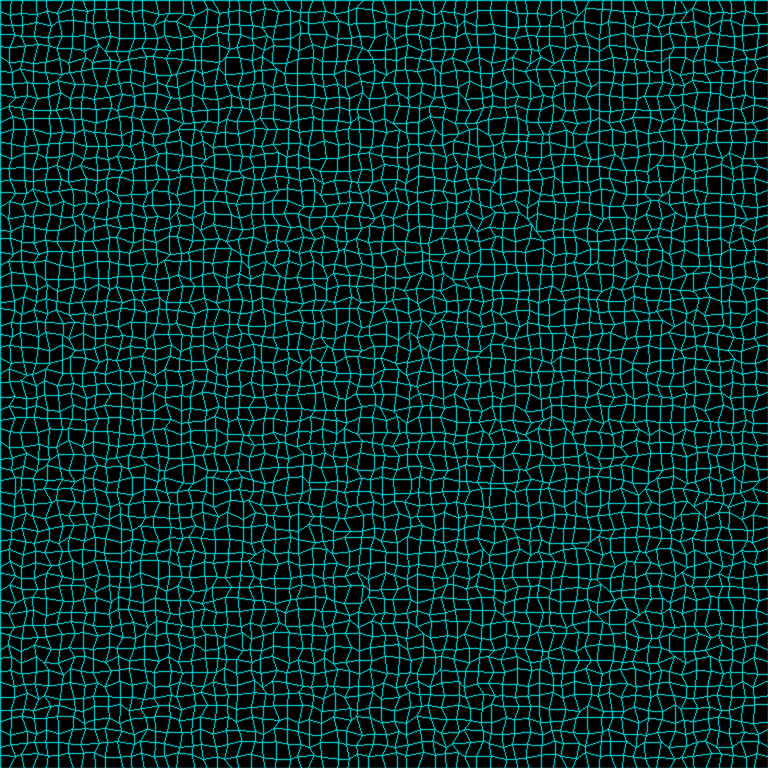
Give the GLSL for this pattern, as a WebGL 2 fragment shader.

```glsl
#version 300 es
precision highp float;
// Draws a fine square net of thin cyan threads with randomly shifted knots on black.

uniform vec2 u_resolution;
out vec4 fragColor;

const float CELLS = 64.0;        // net cells across the canvas
const float THREAD = 1.0 / 768.0; // thread width, also the size of its stair steps

vec2 hash2(vec2 p) {
    vec3 q = fract(vec3(p.xyx) * vec3(0.1031, 0.1030, 0.0973));
    q += dot(q, q.yzx + 33.33);
    return fract((q.xx + q.yz) * q.zy);
}

// Shifted knot position; knots on the rim slide only along it
vec2 knot(vec2 id) {
    vec2 shift = (hash2(id + 17.0) - 0.5) * 0.62;
    vec2 inside = step(0.5, id) * step(id, vec2(CELLS - 0.5));
    return (id + shift * inside) / CELLS;
}

// Coverage of a stepped thread from a to b, softened by the pixel size
float thread(vec2 p, vec2 a, vec2 b, float pixel) {
    vec2 span = abs(b - a);
    if (span.y > span.x) {
        p = p.yx;
        a = a.yx;
        b = b.yx;
    }
    float t = clamp((p.x - a.x) / (b.x - a.x), 0.0, 1.0);
    float center = (floor(mix(a.y, b.y, t) / THREAD) + 0.5) * THREAD;
    float reach = 0.5 * THREAD + 0.8 * pixel;
    float across = max(0.0, 1.0 - abs(p.y - center) / reach) * min(1.0, THREAD / reach);
    float toEnd = min(p.x - min(a.x, b.x), max(a.x, b.x) - p.x);
    return across * clamp(0.5 + toEnd / pixel, 0.0, 1.0);
}

void main() {
    // Measured from the top left, where the rim threads lie
    vec2 p = gl_FragCoord.xy / u_resolution;
    p.y = 1.0 - p.y;
    float pixel = 1.0 / min(u_resolution.x, u_resolution.y);
    vec2 cell = floor(p * CELLS);

    // Each nearby knot owns one thread to the right and one downwards
    float gap = 1.0;
    for (int j = -1; j <= 1; j++) {
        for (int i = -1; i <= 1; i++) {
            vec2 id = cell + vec2(i, j);
            vec2 here = knot(id);
            gap *= 1.0 - thread(p, here, knot(id + vec2(1.0, 0.0)), pixel);
            gap *= 1.0 - thread(p, here, knot(id + vec2(0.0, 1.0)), pixel);
        }
    }

    vec3 cyan = vec3(0.0, 0.9, 0.9);
    fragColor = vec4(cyan * (1.0 - gap), 1.0);
}
```
